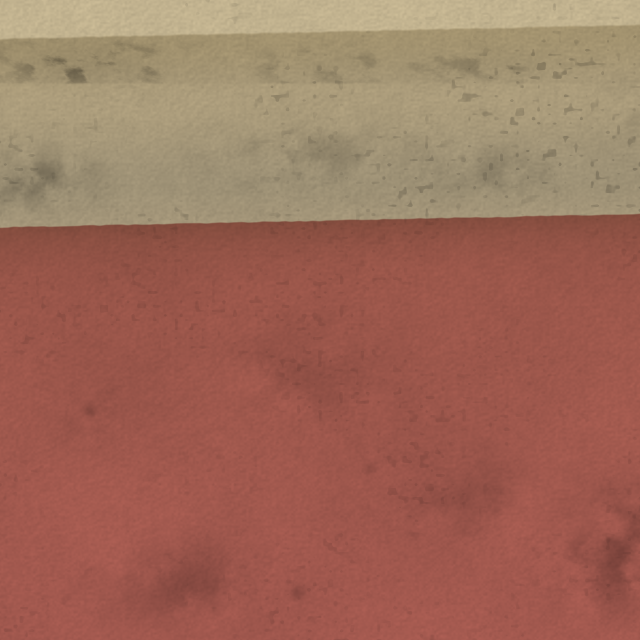
Reproduce this texture procedurally as a WebGL 1 fragment shader.

```glsl
precision highp float;
// Weathered plaster wall: a cream moulding with a bright lip above a red field.
uniform vec2 u_resolution;

float hash(vec2 p) {
  return fract(sin(dot(p, vec2(127.1, 311.7))) * 43758.5);
}

float noise(vec2 p) {
  vec2 i = floor(p), f = fract(p);
  f = f * f * (3.0 - 2.0 * f);
  return mix(mix(hash(i), hash(i + vec2(1.0, 0.0)), f.x),
             mix(hash(i + vec2(0.0, 1.0)), hash(i + vec2(1.0, 1.0)), f.x), f.y);
}

float fbm(vec2 p) {
  float sum = 0.0, gain = 0.5;
  for (int i = 0; i < 5; i++) {
    sum += gain * noise(p);
    p = mat2(1.6, 1.2, -1.2, 1.6) * p + 17.3;
    gain *= 0.5;
  }
  return sum / 0.97;
}

float stain(vec2 p, vec2 center, vec2 radius) {
  vec2 d = (p - center) / radius;
  return exp(-dot(d, d));
}

// Fine relief lit from the upper left
float grain(vec2 p) {
  vec2 q = p * vec2(170.0, 210.0);
  float relief = noise(q) - noise(q + vec2(-0.5, 0.6));
  return relief * 0.6 + (noise(p * 300.0 + 9.0) - 0.5) * 0.7;
}

vec3 creamBand(vec2 p, float depth) {
  vec3 col = mix(vec3(0.655, 0.59, 0.445), vec3(0.675, 0.615, 0.485), smoothstep(0.0, 0.11, depth));
  col = mix(col, vec3(0.625, 0.575, 0.465), smoothstep(0.10, 0.24, depth));
  col = mix(col, vec3(0.66, 0.60, 0.485), 0.6 * smoothstep(0.24, 0.30, depth));

  // Grimy strip under the lip with a level lower edge
  float strip = smoothstep(0.867, 0.872, p.y);
  float streaks = smoothstep(0.50, 0.75, fbm(p * vec2(18.0, 50.0) + p.x * 8.0));
  float grime = stain(p, vec2(0.14, 0.90), vec2(0.13, 0.04))
              + 0.5 * stain(p, vec2(0.52, 0.895), vec2(0.12, 0.03))
              + 0.5 * stain(p, vec2(0.77, 0.90), vec2(0.10, 0.03));
  col *= 1.0 - strip * (0.02 + grime * (0.07 + 0.30 * streaks));

  // Soft dirt patches
  float dirt = stain(p, vec2(0.06, 0.72), vec2(0.08, 0.04))
             + 0.6 * stain(p, vec2(0.48, 0.75), vec2(0.14, 0.05))
             + 0.5 * stain(p, vec2(0.79, 0.73), vec2(0.13, 0.04))
             + 0.4 * stain(p, vec2(0.97, 0.83), vec2(0.05, 0.05));
  return col * (1.0 - dirt * 0.26 * smoothstep(0.25, 0.75, fbm(p * 26.0)));
}

vec3 redField(vec2 p, float depth) {
  vec3 col = mix(vec3(0.615, 0.342, 0.295), vec3(0.645, 0.352, 0.312), smoothstep(0.05, 0.65, depth));
  col *= 1.0 + 0.10 * (fbm(p * 5.0 + 3.0) - 0.5);

  // Shadow cast by the moulding
  float shade = exp(-depth * 22.0);
  col = mix(col, vec3(0.47, 0.28, 0.22), 0.75 * shade);

  // Mottled dark patches
  float patches = 0.5 * stain(p, vec2(0.47, 0.42), vec2(0.16, 0.09))
                + 0.6 * stain(p, vec2(0.73, 0.22), vec2(0.10, 0.07))
                + 1.3 * stain(p, vec2(0.97, 0.14), vec2(0.09, 0.09))
                + 0.9 * stain(p, vec2(0.30, 0.08), vec2(0.12, 0.07))
                + 0.6 * stain(p, vec2(0.14, 0.36), vec2(0.05, 0.05));
  col *= 1.0 - patches * 0.20 * smoothstep(0.25, 0.75, fbm(p * 22.0 + 5.0));
  float spots = stain(p, vec2(0.14, 0.358), vec2(0.009))
              + stain(p, vec2(0.465, 0.073), vec2(0.012))
              + 0.6 * stain(p, vec2(0.58, 0.268), vec2(0.008));
  return col * (1.0 - 0.17 * spots);
}

void main() {
  vec2 p = gl_FragCoord.xy / u_resolution;
  float aa = 1.0 / u_resolution.y;
  float wobble = 0.0015 * (noise(vec2(p.x * 90.0, 2.0)) - 0.5);
  float lipEdge = 0.939 + 0.022 * p.x + wobble;
  float bandEdge = 0.6445 + 0.021 * p.x + wobble;

  vec3 lip = vec3(0.765, 0.705, 0.565) * (1.0 + 0.06 * (fbm(p * 9.0) - 0.5));
  vec3 cream = mix(creamBand(p, lipEdge - p.y), lip,
                   smoothstep(-1.5 * aa, 1.5 * aa, p.y - lipEdge));
  float isCream = smoothstep(-aa, aa, p.y - bandEdge);
  vec3 col = mix(redField(p, max(bandEdge - p.y, 0.0)), cream, isCream);

  // Clustered pits and all-over plaster grain
  float cluster = smoothstep(0.35, 0.7, fbm(p * 8.0 + 11.0));
  float pits = smoothstep(0.73, 0.92, noise(p * vec2(120.0, 140.0) + 31.0)) * cluster;
  col *= 1.0 - pits * mix(0.08, 0.16, isCream);
  col *= 1.0 + 0.07 * grain(p) + 0.05 * (fbm(p * 45.0) - 0.5);
  gl_FragColor = vec4(col, 1.0);
}
```
